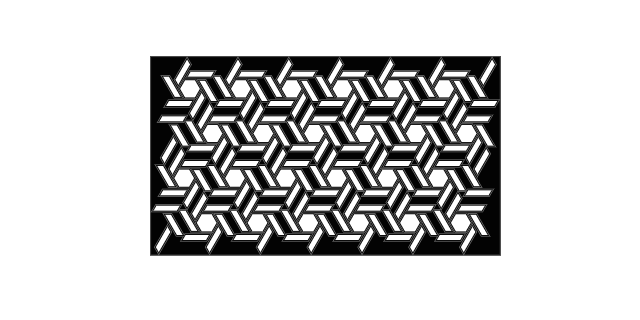
Give the GLSL for this pattern, as a Shadertoy shader.

```glsl
// Black lattice panel on white: four skewed rows of hexagons, each ringed by
// a pinwheel of six slanted bars. The nearest lattice cells are searched for
// the closest shape, and one distance gives both its fill and its outline.

const float CANVAS_HEIGHT = 384.0;             // design units per canvas height
const vec2  PANEL_CENTRE  = vec2(6.5, 5.0);    // from the canvas centre
const vec2  PANEL_HALF    = vec2(210.3, 119.6);
const float COLUMN_PITCH  = 61.0;
const vec2  ROW_STEP      = vec2(27.0, -53.6); // from one row to the row below
const float LAST_ROW      = 1.5;               // rows sit at -1.5, -0.5, 0.5, 1.5
const float HEX_APOTHEM   = 10.3;
const vec2  BAR_OFFSET    = vec2(13.0, 17.6);  // hexagon centre to its top bar
const vec2  BAR_HALF      = vec2(14.0, 3.0);
const vec2  BAR_LIMIT     = vec2(198.0, 108.0);
const float HEX_LIMIT     = 180.0;
const float OUTLINE_GAP   = 1.5;
const float OUTLINE_HALF  = 0.4;
const vec3  WHITE         = vec3(1.0);
const vec3  BLACK         = vec3(0.01);
const vec3  OUTLINE_GREY  = vec3(0.45);
const vec3  BORDER_GREY   = vec3(0.30);
const float SIN60         = 0.8660254;
const float SIXTH_TURN    = 1.0471976;

mat2 rotation(float angle) {
    float c = cos(angle), s = sin(angle);
    return mat2(c, s, -s, c);
}

float hexagonDistance(vec2 p) {
    p = abs(p);
    return max(p.y, p.x * SIN60 + p.y * 0.5) - HEX_APOTHEM;
}

// Horizontal parallelogram with ends leaning at 60 degrees
float barDistance(vec2 p) {
    float ends = abs(p.x * SIN60 - p.y * 0.5) - BAR_HALF.x * SIN60;
    return max(abs(p.y) - BAR_HALF.y, ends);
}

float boxDistance(vec2 p, vec2 halfSize) {
    vec2 q = abs(p) - halfSize;
    return max(q.x, q.y);
}

// One hexagon and its six bars, leaving out those past the panel margin
float pinwheelDistance(vec2 p, vec2 centre) {
    vec2 local = p - centre;
    float d = abs(centre.x) < HEX_LIMIT ? hexagonDistance(local) : 1e3;
    for (int k = 0; k < 6; k++) {
        mat2 turn = rotation(float(k) * SIXTH_TURN);
        vec2 barCentre = centre + turn * BAR_OFFSET;
        if (all(lessThan(abs(barCentre), BAR_LIMIT)))
            d = min(d, barDistance(local * turn - BAR_OFFSET));
    }
    return d;
}

float latticeDistance(vec2 p) {
    float nearRow = floor(p.y / ROW_STEP.y) + 0.5;
    float d = 1e3;
    for (int j = -1; j <= 1; j++) {
        float row = nearRow + float(j);
        if (abs(row) > LAST_ROW + 0.1) continue;
        vec2 rowOrigin = row * ROW_STEP;
        float nearColumn = round((p.x - rowOrigin.x) / COLUMN_PITCH);
        for (int i = -1; i <= 1; i++) {
            float x = (nearColumn + float(i)) * COLUMN_PITCH;
            d = min(d, pinwheelDistance(p, rowOrigin + vec2(x, 0.0)));
        }
    }
    return d;
}

void mainImage(out vec4 fragColor, in vec2 fragCoord) {
    float pixel = CANVAS_HEIGHT / iResolution.y;
    vec2 p = (fragCoord - 0.5 * iResolution.xy) * pixel - PANEL_CENTRE;

    // Panel and its border line
    float panel = boxDistance(p, PANEL_HALF);
    vec3 color = mix(WHITE, BLACK, clamp(0.5 - panel / pixel, 0.0, 1.0));
    float border = abs(panel + 0.5) - 0.6;
    color = mix(color, BORDER_GREY, clamp(0.5 - border / pixel, 0.0, 1.0));

    // Cut-outs with a thin grey line around each
    float shape = latticeDistance(p);
    float outline = abs(shape - OUTLINE_GAP) - OUTLINE_HALF;
    color = mix(color, OUTLINE_GREY, clamp(0.5 - outline / pixel, 0.0, 1.0));
    color = mix(color, WHITE, clamp(0.5 - shape / pixel, 0.0, 1.0));

    fragColor = vec4(color, 1.0);
}
```
